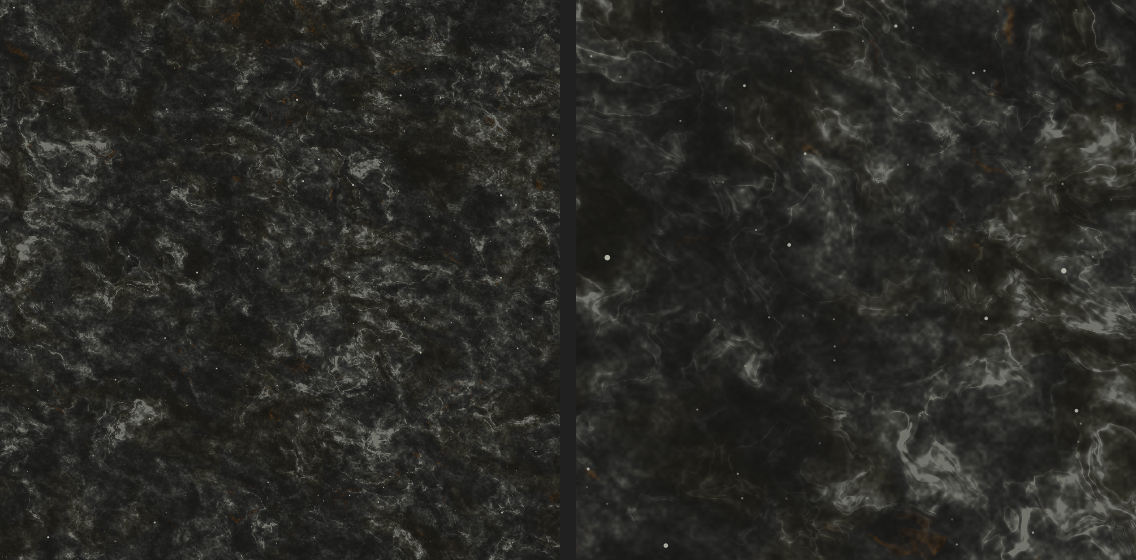
Left, the full canvas; right, a detail of the centre.
Reproduce this texture procedurally as a Shadertoy shader.

```glsl
// Dark polished stone: charcoal ground with smoky clouds, thin curling pale veins,
// small rust stains and bright mineral specks. Domain-warped value noise is summed
// into one log-scaled tone, which is then tinted.

const vec3 STONE_DARK = vec3(1.0, 1.0, 0.97);
const vec3 STONE_PALE = vec3(1.0, 1.01, 0.93);
const vec3 OLIVE_TINT = vec3(1.03, 1.0, 0.85);
const vec3 RUST = vec3(0.34, 0.22, 0.10);
const vec3 SPECK = vec3(0.70, 0.71, 0.66);
const float FBM_SPREAD = 0.12;   // typical deviation of fbm around 0.5

// Integer hash of a lattice cell, giving two values in 0..1
vec2 hash2(vec2 cell, uint seed) {
    uvec2 v = uvec2(ivec2(cell)) + uvec2(seed, seed * 7u);
    v = v * 1664525u + 1013904223u;
    v.x += v.y * 1664525u;
    v.y += v.x * 1664525u;
    v ^= v >> 16u;
    v.x += v.y * 1664525u;
    v.y += v.x * 1664525u;
    v ^= v >> 16u;
    return vec2(v & 65535u) / 65535.0;
}

float valueNoise(vec2 p, uint seed) {
    vec2 i = floor(p);
    vec2 f = fract(p);
    f = f * f * (3.0 - 2.0 * f);
    float low = mix(hash2(i, seed).x, hash2(i + vec2(1, 0), seed).x, f.x);
    float high = mix(hash2(i + vec2(0, 1), seed).x, hash2(i + vec2(1, 1), seed).x, f.x);
    return mix(low, high, f.y);
}

float fbm(vec2 p, uint seed) {
    const mat2 turn = mat2(1.6, 1.2, -1.2, 1.6);
    float sum = 0.0, total = 0.0, weight = 1.0;
    for (int octave = 0; octave < 5; octave++) {
        sum += weight * valueNoise(p, seed + uint(octave) * 31u);
        total += weight;
        weight *= 0.55;
        p = turn * p + 3.7;
    }
    return sum / total;
}

// fbm rescaled to zero mean and roughly unit deviation
float cloud(vec2 p, uint seed) {
    return (fbm(p, seed) - 0.5) / FBM_SPREAD;
}

// Thin bright line along the middle contour of a noise field
float vein(vec2 p, float width, uint seed) {
    return exp(-abs(fbm(p, seed) - 0.5) / width);
}

// Stretches the plane along a direction that falls to the right
vec2 alongStrata(vec2 p, float angle, float squeeze) {
    vec2 dir = vec2(cos(angle), sin(angle));
    return vec2(dot(p, dir), squeeze * dot(p, vec2(-dir.y, dir.x)));
}

vec2 warp(vec2 p, float scale, float amount, uint seed) {
    return p + amount * (vec2(fbm(p * scale, seed), fbm(p * scale, seed + 211u)) - 0.5);
}

// Sparse round specks, one possible per grid cell
float specks(vec2 p, float cells, float share, float pixel, uint seed) {
    vec2 cell = floor(p * cells);
    vec2 pick = hash2(cell, seed);
    vec2 centre = (cell + 0.25 + 0.5 * hash2(cell, seed + 17u)) / cells;
    float radius = mix(0.0006, 0.0018, pow(pick.y, 12.0));
    float disc = 1.0 - smoothstep(radius - 0.6 * pixel, radius + 0.6 * pixel, length(p - centre));
    return disc * step(pick.x, share) * mix(0.3, 1.0, pick.y * pick.y);
}

void mainImage(out vec4 fragColor, in vec2 fragCoord) {
    vec2 uv = fragCoord / iResolution.y;
    float pixel = 1.0 / iResolution.y;

    // Swirled stone coordinates
    vec2 strata = alongStrata(uv, -0.42, 1.35);
    vec2 flow = warp(warp(strata, 8.0, 0.13, 11u), 22.0, 0.045, 23u);

    // Veins, gathered in patches
    float patches = fbm(flow * 10.0, 301u);
    float coarseVeins = vein(flow * 17.0, 0.032, 401u) * smoothstep(0.42, 0.62, patches);
    float fineVeins = vein(flow * 34.0, 0.035, 503u) * smoothstep(0.38, 0.60, fbm(flow * 14.0, 601u));

    // Tone: broad clouds, smoky wisps, mottling and grain
    float grain = valueNoise(uv * 260.0, 701u) + valueNoise(uv * 430.0, 709u) - 1.0;
    float tone = 0.20 * cloud(strata * 5.0, 801u)
               + 0.46 * cloud(flow * 24.0, 809u)
               + 0.42 * cloud(strata * 65.0, 821u)
               + 0.85 * grain
               + 1.9 * (coarseVeins - 0.10)
               + 1.4 * (fineVeins - 0.11);
    float light = 0.080 + 0.064 * exp(0.75 * min(tone, 2.3));

    // Tint: neutral darks, warmer pale parts, olive areas
    vec3 color = light * mix(STONE_DARK, STONE_PALE, smoothstep(0.11, 0.28, light));
    float olive = smoothstep(0.50, 0.68, fbm(flow * 11.0, 907u));
    color *= mix(vec3(1.0), OLIVE_TINT, olive * (1.0 - smoothstep(0.16, 0.30, light)));

    // Rust stains and mineral specks
    float rust = smoothstep(0.67, 0.80, fbm(flow * 42.0, 1009u))
               * smoothstep(0.50, 0.62, fbm(strata * 8.0, 1013u));
    color = mix(color, RUST * (0.75 + 0.5 * grain), 0.6 * rust);
    color = mix(color, SPECK, specks(uv, 110.0, 0.04, pixel, 1103u));

    fragColor = vec4(color, 1.0);
}
```
